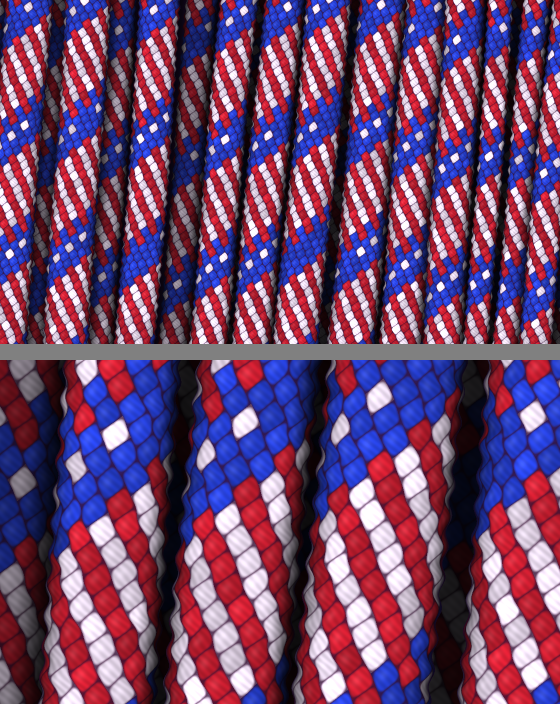
Top, the full canvas; bottom, a detail of the centre.
A Shadertoy shader for this texture:

```glsl
// Rows of leaning braided cord: red and white diagonal strands broken by blue bands.
// Each cord is a shaded cylinder whose unrolled surface is cut into slanted yarn cells;
// a dim rear row fills the gaps and the front row casts soft shadows on it.

const int   CORDS        = 12;
const float CORD_RADIUS  = 0.063;   // lengths are fractions of the canvas height
const float CORD_LEAN    = 0.085;
const float STRAND_WIDTH = 0.028;
const float STRAND_SLANT = 0.55;
const float YARN_LENGTH  = 0.030;
const float YARN_SLANT   = 0.80;
const float BAND_CELLS   = 12.0;    // yarn cells from one blue band to the next
const float BAND_START   = 0.545;
const float SHADOW_REACH = 0.035;
const int   SAMPLES      = 2;       // antialiasing grid per axis

const vec3 RED   = vec3(0.77, 0.11, 0.18);
const vec3 WHITE = vec3(0.95, 0.89, 0.97);
const vec3 BLUE  = vec3(0.14, 0.24, 0.82);
const vec3 GAP   = vec3(0.085, 0.035, 0.14);
const vec3 SEAM  = vec3(0.20, 0.06, 0.19);

float hash(vec2 p) {
    return fract(sin(dot(p, vec2(127.1, 311.7))) * 4375.85);
}

// Cords crowd together toward the right, with a local wobble on the left.
float cordCenter(float i) {
    float wobble = -0.038 * sin(1.5708 * i) * exp(-(i - 3.0) * (i - 3.0) / 6.0);
    return 0.042 + 0.2076 * i - 0.0060 * i * i + wobble;
}

float cordRadius(float i) {
    return CORD_RADIUS + 0.007 * cos(1.0472 * i) - 0.019 * smoothstep(8.2, 9.0, i);
}

// Signed distance sideways from the axis of a leaning, slightly bowed cord.
float axisOffset(vec2 p, float i) {
    float h = p.y - 0.5;
    float lean = CORD_LEAN + 0.016 * sin(i * 0.9 + 3.6);
    return p.x - cordCenter(i) - lean * h - 0.012 * sin(h * 4.0 + i * 1.7) * h;
}

// Colour of one yarn cell: strands alternate, and bands turn them blue.
vec3 yarnColor(vec2 cell, float seed) {
    float odd = mod(cell.x, 2.0);
    float step12 = mod(cell.y, BAND_CELLS);
    float chance = hash(cell + seed * 17.0);
    vec3 strand = mix(WHITE, RED, odd);
    if (step12 > 4.5) return strand;
    bool bandEdge = step12 < 0.5 || step12 > 3.5;
    if (bandEdge && odd > 0.5) return RED;
    bool fleck = step12 > 1.5 && step12 < 2.5 && odd < 0.5;
    return fleck && chance > 0.3 ? WHITE : BLUE;
}

// Braid on the unrolled surface; q = (arc length, height).
vec3 braid(vec2 q, float seed) {
    float bandShift = 0.025 * sin(seed * 1.5) - 0.09 * smoothstep(7.0, 8.5, seed);
    q.y -= BAND_START + bandShift;
    q.x += 0.0015 * sin(q.y * 90.0 + seed);
    float across = (q.x + STRAND_SLANT * q.y) / STRAND_WIDTH + 0.37 * seed;
    float along = (q.y - YARN_SLANT * q.x) / YARN_LENGTH;
    float strand = floor(across);
    along += 0.5 * mod(strand, 2.0);
    vec2 cell = vec2(strand, floor(along));
    vec2 f = 2.0 * fract(vec2(across, along)) - 1.0;

    // Rounded yarn with a dark seam, fine fibres and a small sheen.
    vec2 f2 = f * f;
    float bulge = 1.0 - smoothstep(0.35, 1.25, f2.x * f2.x + f2.y * f2.y);
    float fibre = 0.95 + 0.06 * sin(f.x * 11.0 + f.y * 4.0 + 6.0 * hash(cell));
    float wear = 0.84 + 0.28 * hash(cell + seed * 3.1);
    float sheen = 0.09 * exp(-5.0 * dot(f - vec2(-0.2, 0.25), f - vec2(-0.2, 0.25)));
    vec3 yarn = yarnColor(cell, seed) * fibre * wear + sheen;
    return mix(SEAM, yarn, 0.22 + 0.78 * bulge);
}

// Paint one cord over the colour below it.
vec3 paintCord(vec3 below, vec2 p, float x, float radius, float seed, float light) {
    float edge = radius + 0.0022 * sin(p.y * 210.0 + sign(x) * 1.5 + seed);
    float u = x / edge;
    if (abs(u) >= 1.0) return below;
    float facing = sqrt(1.0 - u * u);
    float lit = 0.24 + 0.80 * smoothstep(0.0, 0.95, facing) - 0.10 * u;
    vec3 color = braid(vec2(asin(u) * radius, p.y), seed) * lit * light;
    return mix(GAP, color, smoothstep(0.0, 0.35, facing));
}

vec3 scene(vec2 p) {
    vec3 color = GAP;
    // Rear row, midway between neighbours and fading to the right.
    for (int n = -1; n < CORDS; n++) {
        float i = float(n) + 0.5;
        float light = mix(0.68, 0.34, smoothstep(1.8, 3.5, i));
        color = paintCord(color, p, axisOffset(p, i), 0.048, i + 20.3, light);
    }
    // Front row, each cord shading whatever lies beside it.
    for (int n = 0; n < CORDS; n++) {
        float i = float(n);
        float x = axisOffset(p, i);
        float radius = cordRadius(i);
        color *= mix(0.38, 1.0, smoothstep(0.0, SHADOW_REACH, abs(x) - radius));
        color = paintCord(color, p, x, radius, i, 1.0);
    }
    return color;
}

void mainImage(out vec4 fragColor, in vec2 fragCoord) {
    vec3 sum = vec3(0.0);
    for (int k = 0; k < SAMPLES * SAMPLES; k++) {
        vec2 jitter = (vec2(k % SAMPLES, k / SAMPLES) + 0.5) / float(SAMPLES) - 0.5;
        sum += scene((fragCoord + jitter) / iResolution.y);
    }
    fragColor = vec4(clamp(sum / float(SAMPLES * SAMPLES), 0.0, 1.0), 1.0);
}
```
